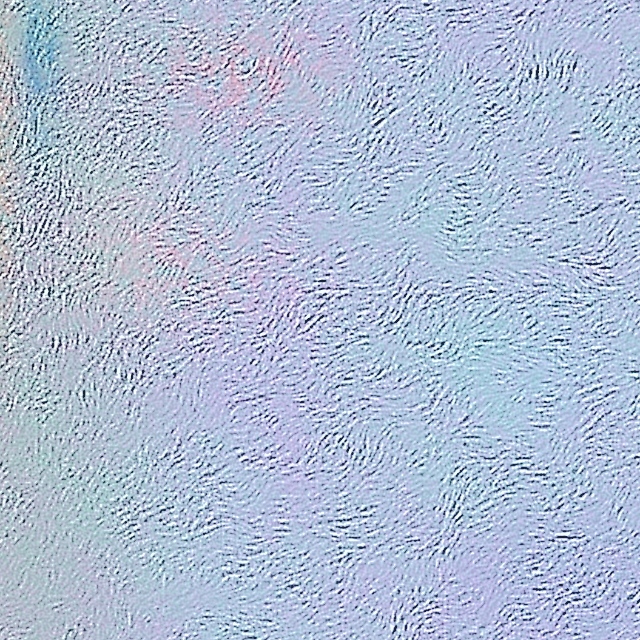
A WebGL 2 fragment shader for this texture:

```glsl
#version 300 es
precision highp float;

#define BRISTLE_FREQ 185.0
#define GRAIN_FREQ 225.0
#define BRISTLE_GAIN 5.6
#define GRAIN_GAIN 3.3
#define GROOVE_CELLS 7.0
#define GROOVE_SPACING 0.0125
#define GROOVE_GAIN 3.6
#define TONE_SLOPE 0.068
#define SHADOW_DEPTH 0.22
#define GLINT_HEIGHT 0.09

uniform vec2 u_resolution;
out vec4 fragColor;

float hash(vec2 cell) {
  vec3 k = fract(cell.xyx * vec3(0.1031, 0.1030, 0.0973));
  k += dot(k, k.yzx + 33.33);
  return fract((k.x + k.y) * k.z);
}

float cornerSlope(vec2 cell, vec2 offset) {
  float angle = 6.28319 * hash(cell);
  return dot(vec2(cos(angle), sin(angle)), offset);
}

float gradientNoise(vec2 p) {
  vec2 i = floor(p), f = p - i;
  vec2 w = f * f * f * (f * (f * 6.0 - 15.0) + 10.0);
  vec2 e = vec2(0.0, 1.0);
  return mix(mix(cornerSlope(i, f), cornerSlope(i + e.yx, f - e.yx), w.x),
             mix(cornerSlope(i + e.xy, f - e.xy), cornerSlope(i + 1.0, f - 1.0), w.x), w.y);
}

// Brush direction: steep on the left, gently rising on the right
vec2 brushDirection(vec2 p) {
  float angle = mix(0.95, 0.45, smoothstep(0.0, 0.45, p.x));
  angle += 0.9 * gradientNoise(p * 4.0 + 17.0) + 1.3 * gradientNoise(p * 15.0 + 5.0);
  return vec2(cos(angle), sin(angle));
}

// Noise smeared along the brush direction
float bristles(vec2 q, vec2 dir) {
  float sum = 0.0, total = 0.0;
  for (int i = -3; i <= 3; i++) {
    float t = float(i);
    float weight = exp(-0.3 * t * t);
    sum += weight * gradientNoise(q + dir * t * 0.55);
    total += weight;
  }
  return sum / total;
}

// Scattered bundles of long parallel ridges
float grooves(vec2 p) {
  vec2 home = floor(p * GROOVE_CELLS);
  float sum = 0.0;
  for (int j = -1; j <= 1; j++) {
    for (int i = -1; i <= 1; i++) {
      vec2 cell = home + vec2(i, j);
      vec2 center = (cell + vec2(hash(cell + 31.0), hash(cell + 57.0))) / GROOVE_CELLS;
      vec2 dir = brushDirection(center);
      vec2 d = p - center;
      vec2 q = vec2(dot(d, dir), dot(d, vec2(-dir.y, dir.x)));
      q.y += (hash(cell + 83.0) - 0.5) * 6.0 * q.x * q.x;
      float reach = mix(0.018, 0.055, hash(cell + 11.0));
      float spread = mix(0.004, 0.013, hash(cell + 71.0));
      float envelope = exp(-q.x * q.x / (reach * reach) - q.y * q.y / (spread * spread));
      float chance = hash(cell + 97.0);
      float strength = chance * chance * smoothstep(0.1, 0.55, center.x);
      sum -= strength * envelope * cos(6.28319 * q.y / GROOVE_SPACING);
    }
  }
  return sum;
}

float blot(vec2 p, vec2 center, vec2 radius) {
  vec2 d = (p - center) / radius;
  return exp(-dot(d, d));
}

// Soft pigment washes under the relief
vec3 pigment(vec2 p) {
  float cloud = gradientNoise(p * 3.5 + 3.0) + 0.8 * gradientNoise(p * 10.0 + 40.0);
  float mottle = gradientNoise(p * 34.0) + 0.9 * gradientNoise(p * vec2(95.0, 60.0));
  float blend = clamp(0.75 + mottle, 0.0, 1.4);
  vec3 color = mix(vec3(0.69, 0.745, 0.79), vec3(0.70, 0.765, 0.875), smoothstep(0.0, 0.4, p.x));
  color += cloud * vec3(0.03, -0.03, 0.012) + mottle * vec3(0.035, -0.012, 0.015);
  color += blend * blot(p, vec2(0.38, 0.89), vec2(0.14, 0.09)) * vec3(0.09, -0.05, -0.07);
  color += blend * blot(p, vec2(0.30, 0.58), vec2(0.17, 0.10)) * vec3(0.075, -0.025, -0.03);
  color += blot(p, vec2(0.20, 0.66), vec2(0.10, 0.14)) * vec3(0.03, 0.02, -0.01);
  color += blot(p, vec2(0.84, 0.42), vec2(0.16, 0.12)) * vec3(-0.025, 0.025, 0.01);
  color += blot(p, vec2(0.90, 0.08), vec2(0.20, 0.14)) * vec3(0.0, -0.04, 0.01);
  color += blend * blot(p, vec2(0.065, 0.92), vec2(0.03, 0.14)) * vec3(-0.25, -0.09, -0.03);
  color += blend * blot(p, vec2(0.0, 0.76), vec2(0.025, 0.3)) * vec3(0.06, -0.02, -0.08);
  return color;
}

void main() {
  vec2 p = gl_FragCoord.xy / u_resolution;
  vec2 dir = brushDirection(p);
  vec2 across = vec2(-dir.y, dir.x);

  // Lit side minus shaded side of the bristle marks
  vec2 q = p * BRISTLE_FREQ;
  float relief = BRISTLE_GAIN * (bristles(q, dir) - bristles(q + across * 0.7, dir));
  float grain = gradientNoise(p * GRAIN_FREQ + 9.0);
  relief += GRAIN_GAIN * mix(1.3, 0.9, smoothstep(0.1, 0.5, p.x)) * grain;

  // Patches of thick and thin paint
  float body = 1.0 + 0.7 * gradientNoise(p * 7.0 + 60.0) + 0.9 * gradientNoise(p * 23.0);
  body *= 1.0 - 0.45 * blot(p, vec2(0.05, 0.1), vec2(0.22, 0.3));
  relief *= clamp(body, 0.4, 1.7);
  relief += GROOVE_GAIN * grooves(p) * (0.75 + 1.2 * gradientNoise(p * 55.0));

  float tone = TONE_SLOPE * relief;
  tone -= SHADOW_DEPTH * max(-relief - 1.1, 0.0);
  tone += GLINT_HEIGHT * max(relief - 1.1, 0.0);
  vec3 color = pigment(p) + tone * vec3(1.0, 0.99, 0.93);
  color += 0.05 * gradientNoise(p * 140.0 + 23.0) * vec3(1.0, -0.5, 0.5);
  fragColor = vec4(clamp(color, vec3(0.09, 0.13, 0.22), vec3(0.97, 0.99, 1.0)), 1.0);
}
```
